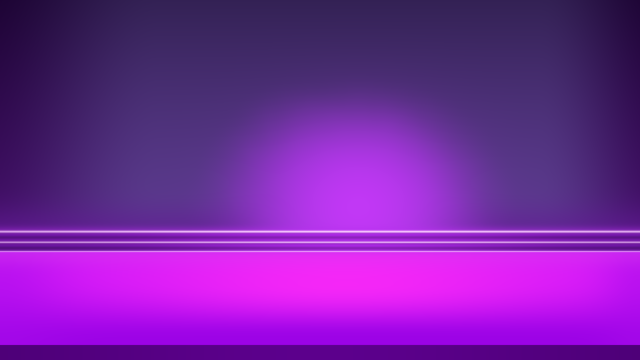
Write a Shadertoy shader that draws this background.

```glsl
// Violet studio wall with a soft magenta haze, bright neon rails and a glowing floor.

const float RAIL_TOP = 0.3565;
const float FLOOR_TOP = 0.302;
const float FLOOR_BOTTOM = 0.0417;

float gauss(float x, float width) {
    float t = x / width;
    return exp(-t * t);
}

// Smooth step upward across an edge, never thinner than a pixel.
float edge(float x, float position, float softness) {
    float w = max(softness, 0.7 / iResolution.y);
    return smoothstep(position - w, position + w, x);
}

// Layered sines, roughly -1 to 1.
float waves(vec2 p) {
    float sum = 0.0;
    float amplitude = 0.5;
    for (int i = 0; i < 4; i++) {
        sum += amplitude * sin(p.x + 1.3 * sin(p.y)) * cos(0.8 * p.y + 0.7);
        p = mat2(1.5, 1.1, -1.1, 1.5) * p + 1.7;
        amplitude *= 0.5;
    }
    return sum;
}

// Wall: grey violet, darker at the top and toward both sides.
vec3 wallColor(vec2 uv) {
    float height = clamp((uv.y - RAIL_TOP) / (1.0 - RAIL_TOP), 0.0, 1.0);
    vec3 color = mix(vec3(0.36, 0.23, 0.56), vec3(0.20, 0.13, 0.33), pow(height, 1.4));
    vec3 sideColor = mix(vec3(0.27, 0.06, 0.42), vec3(0.11, 0.01, 0.20), height);
    float left = 1.0 - smoothstep(-0.04, 0.25, uv.x);
    float right = smoothstep(0.84, 1.04, uv.x);
    color = mix(color, sideColor, max(left, right));
    vec3 baseColor = vec3(0.38, 0.10, 0.58);
    return mix(color, baseColor, 0.6 * gauss(uv.y - RAIL_TOP, 0.07));
}

// Haze: a wide dome with a brighter core, its rim bent by the waves.
vec3 addHaze(vec3 color, vec2 uv) {
    vec2 p = uv - vec2(0.55, 0.42);
    float ripple = 0.07 * waves(uv * vec2(13.0, 9.0));
    float dome = length(p / vec2(0.25, 0.37)) + ripple;
    float core = length((p - vec2(0.01, 0.0)) / vec2(0.16, 0.25));
    color = mix(color, vec3(0.58, 0.20, 0.82), 0.92 * (1.0 - smoothstep(0.25, 1.05, dome)));
    return mix(color, vec3(0.78, 0.22, 0.98), 0.9 * gauss(core, 0.85));
}

// Dim shelf between the top rail and the floor.
vec3 shelfColor(vec2 uv) {
    vec3 color = mix(vec3(0.30, 0.05, 0.48), vec3(0.58, 0.13, 0.78), gauss(uv.x - 0.55, 0.28));
    return color * (1.0 + 0.12 * sin(uv.y * 420.0));
}

// Floor: hot magenta at the middle, electric violet at the rim.
vec3 floorColor(vec2 uv) {
    float depth = clamp((uv.y - FLOOR_BOTTOM) / (FLOOR_TOP - FLOOR_BOTTOM), 0.0, 1.0);
    vec3 color = mix(vec3(0.61, 0.01, 0.90), vec3(0.80, 0.09, 0.97), smoothstep(0.0, 0.75, depth));
    float heat = gauss(uv.x - 0.54, 0.33) * smoothstep(0.1, 0.65, depth);
    color = mix(color, vec3(0.96, 0.15, 0.97), heat);
    float sides = gauss(uv.x, 0.10) + gauss(uv.x - 1.0, 0.06);
    color = mix(color, vec3(0.66, 0.04, 0.92), 0.55 * sides);
    return mix(color, vec3(0.84, 0.21, 0.94), 0.5 * gauss(depth - 1.0, 0.16));
}

// Neon rail: a thin pale core inside a violet halo.
vec3 addRail(vec3 color, float offset, float width, float strength) {
    float core = gauss(offset, max(width, 0.6 / iResolution.y));
    float halo = gauss(offset, width * 4.0);
    color = mix(color, vec3(0.72, 0.18, 0.94), 0.5 * strength * halo);
    return mix(color, vec3(0.98, 0.80, 1.0), strength * core);
}

void mainImage(out vec4 fragColor, in vec2 fragCoord) {
    vec2 uv = fragCoord / iResolution.xy;

    // Stack the layers from the wall down to the front lip.
    vec3 wall = addHaze(wallColor(uv), uv);
    vec3 color = mix(shelfColor(uv), wall, edge(uv.y, RAIL_TOP, 0.002));
    color = mix(floorColor(uv), color, edge(uv.y, FLOOR_TOP, 0.003));
    vec3 lip = mix(vec3(0.29, 0.0, 0.45), vec3(0.36, 0.0, 0.55), gauss(uv.x - 0.5, 0.4));
    color = mix(lip, color, edge(uv.y, FLOOR_BOTTOM, 0.002));

    // Rails grow thinner and fainter toward the floor.
    float middle = gauss(uv.x - 0.55, 0.5);
    for (int i = 0; i < 3; i++) {
        float k = float(i);
        float height = RAIL_TOP - 0.0295 * k + 0.002 * k * (k - 1.0);
        float strength = (0.95 - 0.16 * k) * mix(0.7, 1.0, middle);
        color = addRail(color, uv.y - height, 0.0034 - 0.0006 * k, strength);
    }

    fragColor = vec4(clamp(color, 0.0, 1.0), 1.0);
}
```
